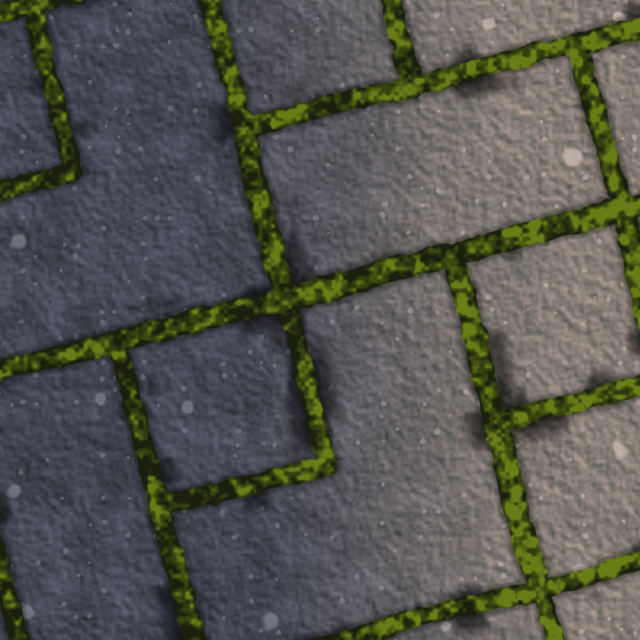
Give the GLSL for this texture, as a WebGL 1 fragment shader.

```glsl
precision highp float;
// Mossy concrete paving: tilted square, oblong and L-shaped slabs in slanting sunlight.

uniform vec2 u_resolution;

#define TILT 0.253        // rotation of the paving, radians
#define PITCH 0.271       // side of one square slab
#define ORIGIN vec2(0.0234, -0.134)
#define JOINT 0.0172      // half width of a mossy joint
#define GRAIN 105.0       // grit cells across the canvas
#define SHADE_STONE vec3(0.27, 0.28, 0.33)
#define DIM_STONE vec3(0.41, 0.40, 0.38)
#define SUN_STONE vec3(0.61, 0.56, 0.52)
#define DARK_MOSS vec3(0.13, 0.15, 0.07)
#define MID_MOSS vec3(0.21, 0.26, 0.06)
#define BRIGHT_MOSS vec3(0.41, 0.49, 0.09)

float hash(vec2 p) {
  return fract(sin(dot(p, vec2(127.1, 311.7))) * 43758.5);
}

float noise(vec2 p) {
  vec2 i = floor(p), f = fract(p);
  f = f * f * (3.0 - 2.0 * f);
  return mix(mix(hash(i), hash(i + vec2(1.0, 0.0)), f.x),
             mix(hash(i + vec2(0.0, 1.0)), hash(i + 1.0), f.x), f.y);
}

float fbm(vec2 p) {
  float sum = 0.0, gain = 0.53;
  for (int i = 0; i < 4; i++) {
    sum += gain * noise(p);
    p = p * 2.03 + 17.3;
    gain *= 0.5;
  }
  return sum;
}

float grit(vec2 p) {
  return 0.65 * noise(p * GRAIN) + 0.35 * noise(p * GRAIN * 1.9 + 5.0);
}

// Grid edges left out, merging squares into oblongs and L shapes.
bool mergedAcross(vec2 v) {
  float row = mod(2.0 * v.x, 4.0) + 3.0 * step(1.5, abs(v.x - 2.0));
  return abs(v.y - row) < 0.5;
}

bool mergedUpward(vec2 v) {
  float line = 1.0 + 2.0 * mod(v.x, 2.0) + 3.0 * step(2.5, v.x);
  return abs(v.y - line) < 0.5;
}

// Signed distance to the joints: the four edges at the nearest grid corner.
float jointDistance(vec2 g) {
  vec2 corner = floor(g + 0.5);
  float d = 1.0;
  for (int i = 0; i < 2; i++) {
    vec2 up = corner - vec2(0.0, float(i));
    vec2 side = corner - vec2(float(i), 0.0);
    if (!mergedAcross(up)) {
      vec2 q = g - up;
      float w = JOINT * mix(0.8, 1.15, hash(up + 3.7));
      d = min(d, length(vec2(q.x, q.y - clamp(q.y, 0.0, 1.0))) * PITCH - w);
    }
    if (!mergedUpward(side)) {
      vec2 q = g - side;
      float w = JOINT * mix(0.8, 1.1, hash(side + 8.3));
      d = min(d, length(vec2(q.x - clamp(q.x, 0.0, 1.0), q.y)) * PITCH - w);
    }
  }
  return d;
}

// Scattered pale chips; density is the share of cells that hold one.
float chips(vec2 p, float count, float density) {
  vec2 cell = floor(p * count);
  vec2 center = 0.3 + 0.4 * vec2(hash(cell + 1.3), hash(cell + 7.9));
  float radius = mix(0.1, 0.25, hash(cell + 4.1));
  float r = length(fract(p * count) - center) + 0.12 * (noise(p * count * 5.0) - 0.5);
  return step(hash(cell), density) * (1.0 - smoothstep(radius * 0.6, radius * 1.2, r));
}

void main() {
  vec2 p = gl_FragCoord.xy / u_resolution;

  // Tilted grid with uneven, ragged edges
  vec2 wobble = vec2(noise(p * 6.0), noise(p * 6.0 + 31.0)) - 0.5;
  vec2 rag = vec2(noise(p * 42.0), noise(p * 42.0 + 13.0)) - 0.5;
  vec2 q = p + 0.011 * wobble + 0.006 * rag;
  float c = cos(TILT), s = sin(TILT);
  vec2 g = (vec2(c * q.x + s * q.y, c * q.y - s * q.x) - ORIGIN) / PITCH;
  float d = jointDistance(g) + 0.004 * (noise(p * 95.0) - 0.5);

  // Sunlight grows towards the right
  float sun = smoothstep(0.3, 0.9, p.x + 0.12 * (p.y - 0.5) + 0.12 * (fbm(p * 7.0) - 0.5));

  // Gritty stone with raking light
  vec2 ray = vec2(0.0022, 0.0026);
  float relief = grit(p + ray) - grit(p - ray);
  float mottle = fbm(p * 22.0) - 0.5;
  vec3 shaded = SHADE_STONE * (1.0 + 0.45 * relief + 0.5 * mottle);
  vec3 lit = mix(DIM_STONE, SUN_STONE, 0.55 + 1.25 * relief + 0.5 * mottle);
  vec3 stone = mix(shaded, lit, sun);

  // Chips, stains and darkened rims
  vec3 chipColor = mix(vec3(0.50, 0.50, 0.55), vec3(0.80, 0.74, 0.70), sun);
  stone = mix(stone, chipColor, 0.75 * chips(p, 15.0, 0.09));
  stone = mix(stone, chipColor, 0.55 * chips(p + 0.37, 48.0, 0.14));
  float stain = smoothstep(0.66, 0.85, noise(p * 15.0 + 40.0)) * (1.0 - smoothstep(0.01, 0.04, d));
  stone *= 1.0 - 0.5 * stain;
  stone *= mix(0.68, 1.0, smoothstep(0.0, 0.012, d));

  // Clumped moss, brighter in the sun and dark at its borders
  float clump = 0.6 * noise(p * 72.0 + 9.0) + 0.4 * noise(p * 150.0);
  clump += 0.3 * (noise(p * 18.0) - 0.5) + 0.14 * (sun - 0.4);
  clump -= 0.22 * smoothstep(-0.009, 0.0, d);
  vec3 moss = mix(DARK_MOSS * 0.8, MID_MOSS, smoothstep(0.2, 0.48, clump));
  moss = mix(moss, BRIGHT_MOSS, smoothstep(0.44, 0.72, clump));

  gl_FragColor = vec4(mix(moss, stone, smoothstep(-0.002, 0.002, d)), 1.0);
}
```
